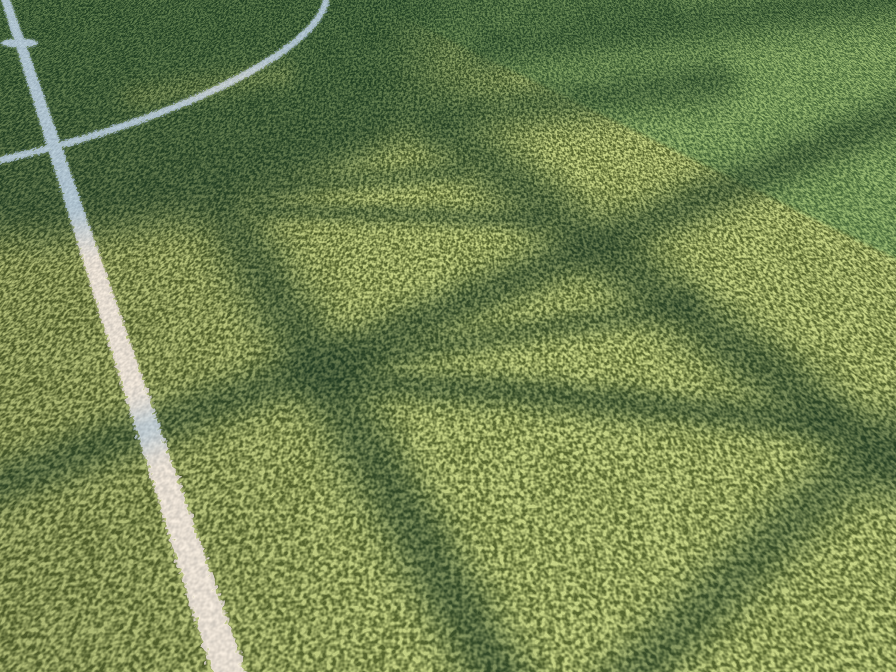
Write a WebGL 2 fragment shader that draws this texture.

```glsl
#version 300 es
precision highp float;

uniform vec2 u_resolution;
out vec4 fragColor;

const vec3 LIT_LOW = vec3(0.35, 0.41, 0.19);
const vec3 LIT_HIGH = vec3(0.78, 0.83, 0.52);
const vec3 FAR_LOW = vec3(0.29, 0.42, 0.23);
const vec3 FAR_HIGH = vec3(0.60, 0.72, 0.44);
const vec3 SHADE_LOW = vec3(0.14, 0.24, 0.14);
const vec3 SHADE_HIGH = vec3(0.36, 0.44, 0.28);
const vec3 PAINT_LIT = vec3(0.92, 0.88, 0.84);
const vec3 PAINT_SHADE = vec3(0.69, 0.77, 0.83);

vec2 hashGradient(vec2 cell) {
    vec3 h = fract(cell.xyx * vec3(0.1031, 0.1030, 0.0973));
    h += dot(h, h.yzx + 33.33);
    float angle = 6.2832 * fract((h.x + h.y) * h.z);
    return vec2(cos(angle), sin(angle));
}

float gradientNoise(vec2 p) {
    vec2 i = floor(p), f = p - i;
    vec2 u = f * f * f * (f * (f * 6.0 - 15.0) + 10.0);
    vec2 e = vec2(1.0, 0.0);
    float low = mix(dot(hashGradient(i), f), dot(hashGradient(i + e), f - e), u.x);
    float high = mix(dot(hashGradient(i + e.yx), f - e.yx), dot(hashGradient(i + 1.0), f - 1.0), u.x);
    return mix(low, high, u.y);
}

float segmentDistance(vec2 p, vec2 a, vec2 b) {
    vec2 ab = b - a;
    return length(p - a - ab * clamp(dot(p - a, ab) / dot(ab, ab), 0.0, 1.0));
}

// Soft falloff around a straight or bent stroke
float softBand(float dist, float width) {
    return exp(-dist * dist / (width * width));
}

float band(vec2 p, vec2 a, vec2 b, float width) {
    return softBand(segmentDistance(p, a, b), width);
}

float bentBand(vec2 p, vec2 a, vec2 b, vec2 c, float width) {
    return softBand(min(segmentDistance(p, a, b), segmentDistance(p, b, c)), width);
}

float sunlight(vec2 p) {
    // Broad shade at the upper left, broken by sun flecks
    float edge = 0.635 + 0.403 * p.x * p.x;
    float canopy = smoothstep(-0.04, 0.06, p.y - edge) * (1.0 - smoothstep(0.54, 0.82, p.x));
    canopy *= 1.0 - 0.35 * band(p, vec2(0.20, 0.855), vec2(0.42, 0.89), 0.022);
    float light = 1.0 - 0.95 * canopy;

    // Long crossing beams
    light *= 1.0 - 0.75 * bentBand(p, vec2(1.36, 0.84), vec2(0.885, 0.635), vec2(0.47, 0.453), 0.035);
    light *= 1.0 - 0.70 * band(p, vec2(0.47, 0.453), vec2(-0.03, 0.27), 0.036);
    light *= 1.0 - 0.76 * bentBand(p, vec2(0.67, 0.80), vec2(0.885, 0.635), vec2(1.36, 0.29), 0.046);
    light *= 1.0 - 0.74 * bentBand(p, vec2(0.33, 0.69), vec2(0.477, 0.453), vec2(0.75, -0.02), 0.050);
    light *= 1.0 - 0.64 * bentBand(p, vec2(1.35, 0.36), vec2(1.20, 0.245), vec2(0.93, -0.02), 0.047);

    // Thin struts
    light *= 1.0 - 0.62 * band(p, vec2(0.39, 0.688), vec2(0.80, 0.674), 0.016);
    light *= 1.0 - 0.55 * band(p, vec2(0.40, 0.72), vec2(0.68, 0.745), 0.018);
    light *= 1.0 - 0.55 * band(p, vec2(0.486, 0.458), vec2(1.02, 0.545), 0.022);
    light *= 1.0 - 0.70 * bentBand(p, vec2(0.486, 0.436), vec2(0.747, 0.417), vec2(1.23, 0.37), 0.027);

    // Shade along the far side
    light *= 1.0 - 0.72 * band(p, vec2(0.64, 0.825), vec2(1.06, 0.88), 0.038);
    light *= 1.0 - 0.80 * bentBand(p, vec2(0.73, 0.930), vec2(1.08, 0.976), vec2(1.36, 1.01), 0.042);
    light *= 1.0 - 0.65 * band(p, vec2(0.50, 1.0), vec2(0.97, 1.0), 0.050);
    return light;
}

// Distance to an ellipse sheared along y
float ellipseDistance(vec2 offset, vec2 radii, float shear) {
    vec2 q = vec2(offset.x, offset.y + shear * offset.x) / radii;
    float r = max(length(q), 0.001);
    vec2 slope = q / (r * radii);
    slope.x += shear * slope.y;
    return (r - 1.0) / length(slope);
}

float paintMask(vec2 p, float rough, float soft) {
    float depth = 1.0 - p.y;
    float stripe = segmentDistance(p, vec2(0.002, 1.02), vec2(0.347, -0.02)) - mix(0.0065, 0.024, depth);
    float arc = abs(ellipseDistance(p - vec2(0.0, 0.901), vec2(0.486, 0.139), -0.22)) - 0.0050;
    float spot = ellipseDistance(p - vec2(0.029, 0.936), vec2(0.027, 0.007), 0.0);
    float d = min(stripe, min(arc, spot)) + rough * mix(0.003, 0.009, depth);
    return 1.0 - smoothstep(-soft, soft, d);
}

void main() {
    vec2 p = gl_FragCoord.xy / u_resolution.y;

    // Grain shrinks toward the far side
    float scale = 1.0 / (1.6 - p.y);
    vec2 ground = vec2((p.x - 0.67) * scale, log(scale)) * 180.0;
    float fine = gradientNoise(ground);
    float grain = fine + 0.8 * gradientNoise(ground.yx * 1.7 + 17.0);
    float patches = gradientNoise(ground * 0.11 + 5.0);
    float tone = clamp(0.5 + 1.1 * grain + 0.15 * patches, 0.0, 1.0);

    // Two turf colours meet on a diagonal seam
    float seam = p.y - 0.826 + 0.49 * (p.x - 0.903);
    float farTurf = smoothstep(-0.006, 0.006, seam + 0.004 * fine);
    vec3 lit = mix(mix(LIT_LOW, LIT_HIGH, tone), mix(FAR_LOW, FAR_HIGH, tone), farTurf);
    lit *= mix(0.87, 1.0, smoothstep(0.0, 0.75, p.x));
    vec3 shade = mix(SHADE_LOW, SHADE_HIGH, tone);
    shade = mix(shade, shade * vec3(0.94, 1.04, 1.0), smoothstep(0.6, 1.0, p.y));

    float light = clamp(sunlight(p + 0.006 * patches) + 0.08 * fine, 0.0, 1.0);
    vec3 color = mix(shade, lit, light);

    // Worn painted markings
    vec3 paint = mix(PAINT_SHADE, PAINT_LIT, light) * (1.0 + 0.10 * grain);
    float soft = max(0.0022, 1.0 / u_resolution.y);
    color = mix(color, paint, 0.95 * paintMask(p, grain, soft));
    fragColor = vec4(color, 1.0);
}
```
